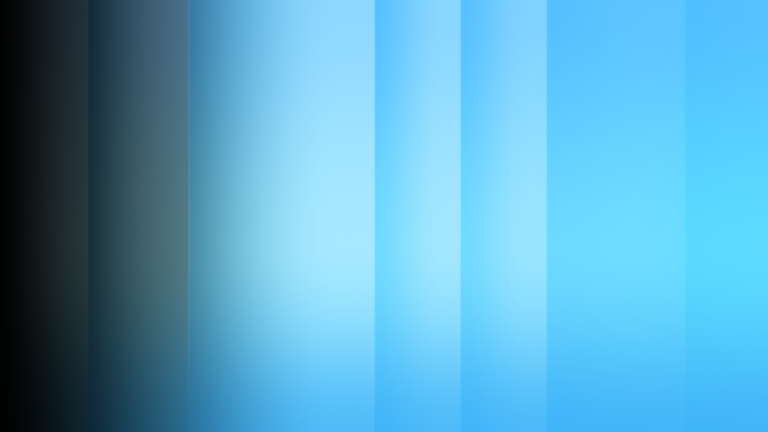
Reproduce this background procedurally as a Shadertoy shader.

```glsl
// Soft vertical glass panels, fading from black at the left to luminous sky blue

// Vertical sky gradient: deep blue floor, cyan middle, azure top
vec3 skyColor(vec2 uv) {
    vec3 floorBlue = vec3(0.24, 0.70, 0.97);
    vec3 cyan = vec3(0.43, 0.85, 1.0);
    vec3 azure = vec3(0.33, 0.75, 1.0);
    vec3 sky = mix(floorBlue, cyan, smoothstep(-0.05, 0.42, uv.y));
    sky = mix(sky, azure, smoothstep(0.42, 1.0, uv.y));
    sky.r -= 0.09 * smoothstep(0.65, 1.0, uv.x) * smoothstep(0.0, 0.4, uv.y)
           * (1.0 - 0.8 * smoothstep(0.5, 1.0, uv.y));
    return sky;
}

// Each panel brightens from its left edge towards its right edge
float panelSheen(float x) {
    float edges[8] = float[](0.0, 0.115, 0.246, 0.488, 0.600, 0.712, 0.892, 1.02);
    float peaks[7] = float[](0.20, 0.40, 0.60, 0.55, 0.46, 0.13, 0.06);
    float sheen = 0.0;
    for (int i = 0; i < 7; i++) {
        float across = (x - edges[i]) / (edges[i + 1] - edges[i]);
        float ramp = peaks[i] * smoothstep(-0.1, 0.8, across);
        sheen = mix(sheen, ramp, smoothstep(-0.002, 0.002, x - edges[i]));
    }
    return sheen;
}

void mainImage(out vec4 fragColor, in vec2 fragCoord) {
    vec2 uv = fragCoord / iResolution.xy;

    // Shadow swallowing the left side
    vec3 color = skyColor(uv) * smoothstep(-0.02, 0.44, uv.x);

    // Sheen: warm grey over the shadow, icy white over the light
    vec3 warmGrey = mix(vec3(0.34, 0.42, 0.36), vec3(0.46, 0.42, 0.43), uv.y);
    vec3 sheenColor = mix(warmGrey, vec3(0.80, 0.95, 1.0), smoothstep(0.244, 0.248, uv.x));
    float lift = mix(0.2, 1.0, smoothstep(0.0, 0.45, uv.y)) * (1.0 - 0.2 * smoothstep(0.5, 1.0, uv.y));
    color = mix(color, sheenColor, panelSheen(uv.x) * lift);

    // Fine dither against banding
    float grain = fract(sin(dot(fragCoord, vec2(12.9898, 78.233))) * 43758.5453) - 0.5;
    fragColor = vec4(clamp(color + grain / 255.0, 0.0, 1.0), 1.0);
}
```
